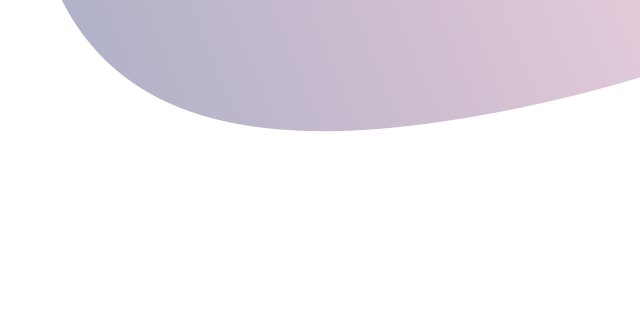
Reproduce this background procedurally as a Shadertoy shader.

```glsl
// A soft lilac blob hangs from the top edge of a white page.
// Its lower rim is two joined cubic Bezier curves, solved for height at each x;
// the fill is a slanted three-stop gradient from cool blue-grey to pink.

#define PAGE_COLOR  vec3(1.0)
#define COOL_COLOR  vec3(0.694, 0.698, 0.788)
#define LILAC_COLOR vec3(0.784, 0.733, 0.808)
#define PINK_COLOR  vec3(0.890, 0.792, 0.851)
#define GRADIENT_DIR vec2(0.92, 0.38)
#define GRADIENT_STOPS vec3(0.56, 1.29, 2.22)
#define RIM_START  vec2(0.193, 1.0)
#define RIM_BOTTOM vec2(1.016, 0.590)
#define RIM_END    vec2(2.0, 0.758)

vec2 bezier(vec2 a, vec2 b, vec2 c, vec2 d, float t) {
    float s = 1.0 - t;
    return s*s*s*a + 3.0*s*s*t*b + 3.0*s*t*t*c + t*t*t*d;
}

vec2 bezierTangent(vec2 a, vec2 b, vec2 c, vec2 d, float t) {
    float s = 1.0 - t;
    return 3.0 * (s*s*(b - a) + 2.0*s*t*(c - b) + t*t*(d - c));
}

// Signed distance to a curve that runs left to right, positive above it
float distanceAbove(vec2 p, vec2 a, vec2 b, vec2 c, vec2 d) {
    float low = 0.0, high = 1.0;
    for (int i = 0; i < 18; i++) {
        float middle = 0.5 * (low + high);
        if (bezier(a, b, c, d, middle).x < p.x) low = middle;
        else high = middle;
    }
    float t = 0.5 * (low + high);
    vec2 offset = p - bezier(a, b, c, d, t);
    vec2 tangent = normalize(bezierTangent(a, b, c, d, t));
    return tangent.x * offset.y - tangent.y * offset.x;
}

float blobDistance(vec2 p) {
    if (p.x < RIM_BOTTOM.x)
        return distanceAbove(p, RIM_START, vec2(0.341, 0.708),
                             vec2(0.620, RIM_BOTTOM.y), RIM_BOTTOM);
    return distanceAbove(p, RIM_BOTTOM, vec2(1.302, RIM_BOTTOM.y),
                         vec2(1.688, 0.664), RIM_END);
}

vec3 blobColor(vec2 p) {
    float along = dot(p, GRADIENT_DIR);
    vec3 stops = GRADIENT_STOPS;
    float toLilac = clamp((along - stops.x) / (stops.y - stops.x), 0.0, 1.0);
    float toPink = clamp((along - stops.y) / (stops.z - stops.y), 0.0, 1.0);
    return mix(mix(COOL_COLOR, LILAC_COLOR, toLilac), PINK_COLOR, toPink);
}

void mainImage(out vec4 fragColor, in vec2 fragCoord) {
    // Canvas spans 2 by 1 units
    vec2 p = fragCoord / iResolution.xy * vec2(2.0, 1.0);
    float pixel = 1.0 / iResolution.y;

    // Smooth rim, one pixel wide
    float cover = clamp(blobDistance(p) / pixel + 0.5, 0.0, 1.0);
    fragColor = vec4(mix(PAGE_COLOR, blobColor(p), cover), 1.0);
}
```
